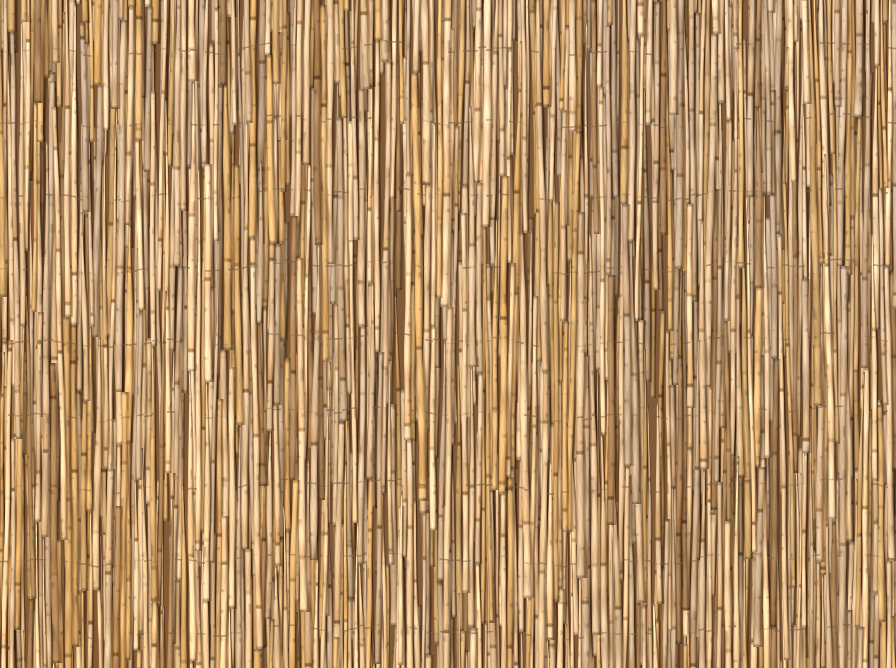
A WebGL 2 fragment shader for this texture:

```glsl
#version 300 es
precision highp float;
// Draws a fence of dry upright reeds, stacked in layers and bound by thin wires.

uniform vec2 u_resolution;
out vec4 fragColor;

float hash(vec2 p) {
    vec3 q = fract(p.xyx * 0.1031);
    q += dot(q, q.yzx + 33.33);
    return fract((q.x + q.y) * q.z);
}

// Straw colour: cream, gold, grey or brown.
vec3 strawColor(float pick, float tone) {
    vec3 cream = vec3(0.96, 0.835, 0.67);
    vec3 gold = vec3(0.88, 0.72, 0.48);
    vec3 grey = vec3(0.84, 0.735, 0.61);
    vec3 brown = vec3(0.68, 0.54, 0.38);
    vec3 straw = pick < 0.44 ? cream : pick < 0.67 ? gold : pick < 0.90 ? grey : brown;
    return straw * mix(0.91, 1.05, tone);
}

// Smooth random tone along one reed.
float mottle(vec2 id, float y) {
    float cell = floor(y);
    float blend = smoothstep(0.0, 1.0, y - cell);
    return mix(hash(id + cell * 3.7), hash(id + (cell + 1.0) * 3.7), blend);
}

// Surface along one reed: nodes, golden joints, weathering and cut end.
vec3 reedSurface(vec2 id, float across, float y, float fromEnd) {
    vec3 straw = strawColor(hash(id + 3.1), hash(id + 5.7));

    float spacing = mix(0.13, 0.30, hash(id + 8.3));
    float joint = y / spacing + hash(id + 9.9);
    float toNode = fract(joint) * spacing;
    float age = hash(id + floor(joint) * 7.0 + 1.3);
    float stain = age * exp(-toNode * 20.0) * smoothstep(0.0, 0.004, toNode);
    straw *= mix(vec3(1.0), vec3(0.91, 0.79, 0.60), 0.8 * stain);
    straw *= 1.0 - 0.38 * age * smoothstep(0.0045, 0.0010, abs(toNode - 0.004));

    // Weathered patches, dark flecks and fine fibres.
    straw *= mix(vec3(0.89, 0.86, 0.82), vec3(1.05), mottle(id + 2.9, y * 30.0));
    float fleck = smoothstep(0.80, 0.97, mottle(id + 12.7, y * 95.0));
    straw *= 1.0 - 0.20 * fleck * smoothstep(-0.6, 0.8, across * sign(age - 0.4));
    straw *= 1.0 + 0.035 * sin(across * 5.0 + y * 61.0 + id.x) * sin(y * 173.0 + id.x * 2.3);
    straw *= 1.0 - 0.30 * smoothstep(0.006, 0.001, fromEnd);

    // Round shading, lit from the left.
    return straw * (1.11 - 0.32 * across * across - 0.10 * across);
}

// Paints one layer of reeds over the colour behind it.
vec3 addReeds(vec3 color, vec2 p, float layer, float pixel) {
    float pitch = 0.0116;
    float home = floor(p.x / pitch + layer * 0.37);
    for (int k = 2; k >= -2; k--) {
        float column = home + float(k) + 40.0;
        vec2 seed = vec2(column, layer * 19.0 + 4.0);

        // Each column is a chain of reeds laid end to end.
        float reach = mix(0.24, 0.66, hash(seed));
        float chain = p.y / reach + 5.0 * hash(seed + 2.2);
        float along = fract(chain);
        vec2 id = seed + vec2(131.0, 57.0) * floor(chain);
        if (hash(id + 6.4) < 0.14) continue;

        float lean = (hash(id + 1.1) - 0.5) * 0.050;
        float center = (column - 39.5 - layer * 0.37 + 0.5 * (hash(id + 4.6) - 0.5)) * pitch;
        center += lean * (along - 0.5) * reach + 0.0008 * sin(p.y * 19.0 + id.x);
        float radius = mix(0.0027, 0.0056, hash(id + 7.7)) * mix(1.0, 0.8, along);
        radius *= 1.0 + 0.09 * sin(p.y * 43.0 + id.x * 1.9);

        // Some reeds thin out to a sliver at the top.
        float sliver = step(0.6, hash(id + 13.3));
        radius *= 1.0 - 0.65 * sliver * smoothstep(0.5, 1.0, along);
        float side = p.x - center;

        // Uneven shadow falls to the right, then the reed covers it.
        float shadow = smoothstep(radius * 1.7, radius * 0.9, abs(side - radius * 0.4));
        shadow *= mix(0.6, 1.25, mottle(id + 15.1, p.y * 22.0));
        color *= mix(vec3(1.0), vec3(0.70, 0.635, 0.56), shadow);
        float cover = clamp(0.5 + (radius - abs(side)) / pixel, 0.0, 1.0);
        float fromEnd = min(along, 1.0 - along) * reach;
        vec3 reed = reedSurface(id, clamp(side / radius, -1.0, 1.0), p.y, fromEnd);
        color = mix(color, reed * mix(0.87, 1.0, layer * 0.5), cover);
    }
    return color;
}

// Thin binding wires, showing in short broken stretches.
vec3 addWires(vec3 color, vec2 p, float pixel) {
    float row = p.y / 0.109 + 0.06 * sin(p.x * 9.0) + 0.04 * sin(p.x * 37.0 + 2.0);
    float stretch = floor(p.x * 88.0);
    row += 0.05 * (hash(vec2(stretch, floor(row) + 3.0)) - 0.5);
    float gap = abs(fract(row) - 0.5) * 0.109;
    float wire = 1.0 - smoothstep(0.0003, 0.0006 + pixel, gap);
    float broken = smoothstep(0.35, 0.9, hash(vec2(stretch, floor(row) + 11.0)));
    return mix(color, vec3(0.46, 0.37, 0.29), wire * 0.6 * broken);
}

void main() {
    vec2 p = gl_FragCoord.xy / u_resolution.y;
    float pixel = 1.0 / u_resolution.y;

    vec3 color = vec3(0.50, 0.36, 0.23);
    for (int layer = 0; layer < 3; layer++) {
        color = addReeds(color, p, float(layer), pixel);
    }
    color = addWires(color, p, pixel);

    // Warmer low down, greyer towards the upper right.
    float warmth = 0.75 - 0.5 * p.y + 0.2 * (0.67 - p.x) + 0.1 * sin(p.x * 7.0 + p.y * 5.0);
    color *= mix(vec3(0.99, 0.99, 1.02), vec3(1.03, 0.995, 0.93), clamp(warmth, 0.0, 1.0));
    fragColor = vec4(clamp(color, 0.0, 1.0), 1.0);
}
```
